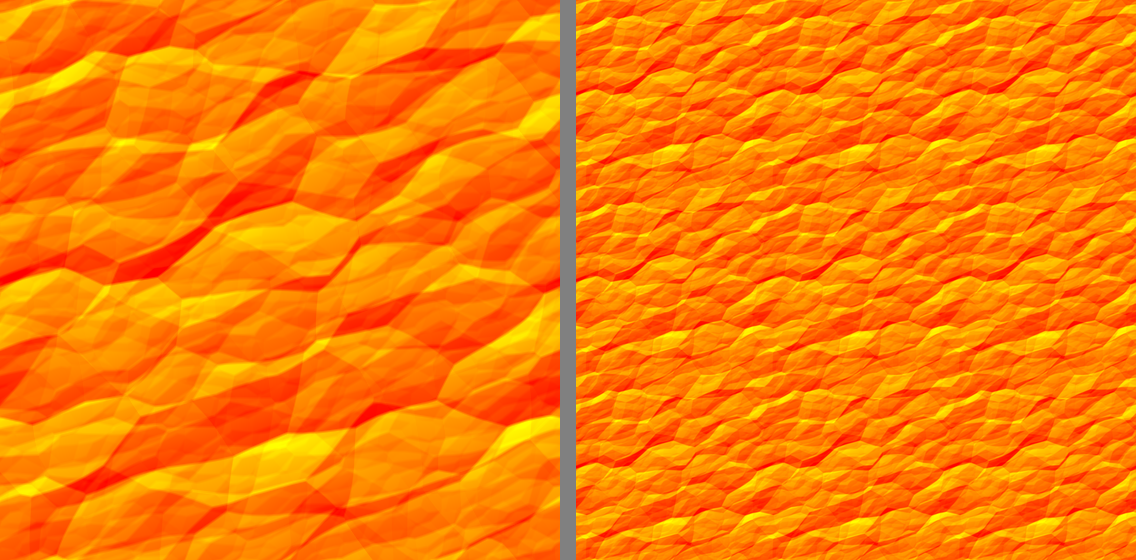
Left: one tile. Right: repeated 3 by 3.
A Shadertoy shader for this texture:

```glsl
// Crumpled foil in hot orange light: a wrapping height field of flat, creased facets.
// Each layer subtracts two squared Voronoi distances, which leaves almost planar pieces;
// the slope of the summed height along the light direction picks red to yellow.

#define CELLS vec2(5.0, 8.0)     // coarse facets across and up the tile
#define LAYERS 3                 // each layer doubles the cell count
#define FALLOFF 0.45             // slope strength kept per layer
#define VALLEY_WEIGHT 0.72       // 1 gives flat facets, less bends them
#define SLANT 0.42               // tilt of the long facet axis
#define SIZE_SPREAD 0.30         // variety of facet sizes
#define LIGHT vec2(-0.33, 0.944) // direction of the slope that glows
#define SOFTNESS 0.0028          // half width of a crease
#define MID_GREEN 0.49
#define CONTRAST 0.18

const float TAU = 6.2831853;

// Three random values in 0..1 for an integer cell
vec3 hash3(uvec3 v) {
    v = v * 1664525u + 1013904223u;
    v.x += v.y * v.z;
    v.y += v.z * v.x;
    v.z += v.x * v.y;
    v ^= v >> 16u;
    v.x += v.y * v.z;
    v.y += v.z * v.x;
    v.z += v.x * v.y;
    return vec3(v >> 8u) / 16777216.0;
}

// Squared distance to the nearest scattered point, in slanted cell units
float bowls(vec2 p, vec2 cells, uint seed) {
    vec2 q = p * cells;
    vec2 home = floor(q);
    float nearest = 1e3;
    for (int y = -2; y <= 2; y++) {
        for (int x = -2; x <= 2; x++) {
            vec2 cell = home + vec2(x, y);
            vec3 rnd = hash3(uvec3(uvec2(mod(cell, cells)), seed));
            vec2 d = q - cell - rnd.xy;
            d.y -= SLANT * d.x;
            nearest = min(nearest, dot(d, d) + SIZE_SPREAD * rnd.z);
        }
    }
    return nearest;
}

// Ridges from one point set and valleys from another, over several sizes
float foilHeight(vec2 p) {
    float height = 0.0;
    float strength = 1.0;
    vec2 cells = CELLS;
    for (int i = 0; i < LAYERS; i++) {
        uint seed = uint(2 * i + 11);
        float ridges = bowls(p, cells, seed);
        float valleys = bowls(p, cells, seed + 40u);
        height += strength / cells.y * (ridges - VALLEY_WEIGHT * valleys);
        strength *= FALLOFF;
        cells *= 2.0;
    }
    return height;
}

// Gentle wrapping wobble that keeps long creases from being ruler straight
vec2 wobble(vec2 p) {
    vec2 slow = sin(TAU * (vec2(2.0, 3.0) * p.yx + vec2(p.x, -p.y)));
    vec2 fast = sin(TAU * (vec2(5.0, 4.0) * p.yx + vec2(-2.0, 3.0) * p + 0.3));
    return p + 0.007 * slow + 0.003 * fast;
}

void mainImage(out vec4 fragColor, in vec2 fragCoord) {
    vec2 uv = fragCoord / iResolution.xy;

    // Central difference along the light also softens the creases
    vec2 stepToLight = LIGHT * SOFTNESS;
    float ahead = foilHeight(wobble(uv + stepToLight));
    float behind = foilHeight(wobble(uv - stepToLight));
    float slope = (ahead - behind) / (2.0 * SOFTNESS);

    // Red in shade, yellow in light
    float green = clamp(MID_GREEN + CONTRAST * slope, 0.0, 1.0);
    fragColor = vec4(1.0, green, 0.0, 1.0);
}
```
